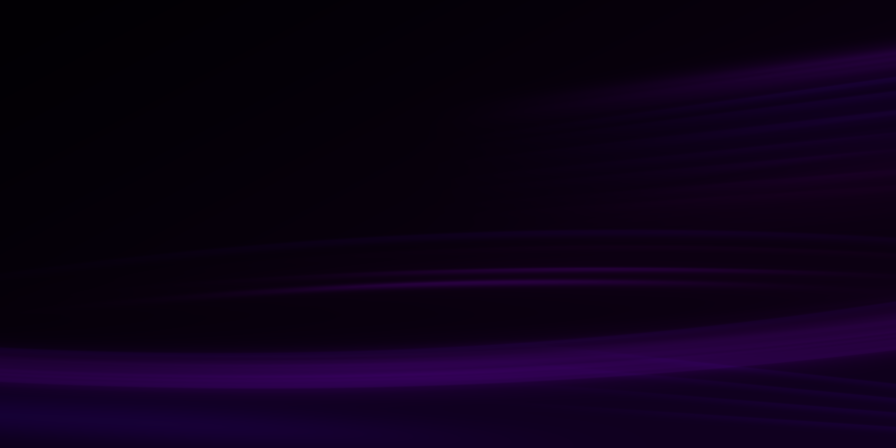
Write a WebGL 2 fragment shader that draws this background.

```glsl
#version 300 es
precision highp float;
// Dark violet silk: soft curved light bands and fine streaks over near-black.

uniform vec2 u_resolution;
out vec4 outColor;

const vec3 VIOLET = vec3(0.155, 0.004, 0.255);
const vec3 INDIGO = vec3(0.075, 0.004, 0.205);
const vec3 PLUM = vec3(0.055, 0.0, 0.065);

float hash(vec2 p) {
  return fract(sin(dot(p, vec2(127.1, 311.7))) * 43758.5453);
}

float noise(vec2 p) {
  vec2 cell = floor(p);
  vec2 f = fract(p);
  f = f * f * (3.0 - 2.0 * f);
  float low = mix(hash(cell), hash(cell + vec2(1.0, 0.0)), f.x);
  float high = mix(hash(cell + vec2(0.0, 1.0)), hash(cell + 1.0), f.x);
  return mix(low, high, f.y);
}

// Fine fibres running along a curve; d is the distance across it.
float fibres(float x, float d, float density) {
  float coarse = noise(vec2(x * 2.0, d * density));
  float fine = noise(vec2(x * 3.0 + 7.0, d * density * 2.7));
  return 0.65 * coarse + 0.35 * fine;
}

float glow(float d, float width) {
  return exp(-d * d / (width * width));
}

// A thin line with a crisp upper side and a softer lower side.
float streak(float d, float upper, float lower) {
  return glow(d, d > 0.0 ? upper : lower);
}

float arc(float x, float center, float peak, float bend) {
  return peak - bend * (x - center) * (x - center);
}

vec3 backdrop(vec2 uv) {
  float light = smoothstep(-0.1, 1.1, uv.x * 0.65 + (1.0 - uv.y) * 0.6);
  vec3 color = mix(vec3(0.006, 0.0, 0.014), vec3(0.044, 0.0, 0.068), light);
  return color + vec3(0.018, 0.0, 0.055) * (1.0 - smoothstep(0.08, 0.3, uv.y));
}

// Slanted rays fanning in from the right side.
vec3 upperRays(vec2 uv) {
  float rise = 0.27 * (uv.x - 1.0);
  float fade = smoothstep(0.45, 1.0, uv.x);
  float d = uv.y - 0.875 - rise;
  vec3 color = VIOLET * 0.6 * fade * streak(d, 0.025, 0.035);
  color += INDIGO * 0.28 * fade * glow(uv.y - 0.75 - rise, 0.1);
  color += PLUM * 0.5 * fade * glow(uv.y - 0.6 - rise, 0.07);
  for (int i = 0; i < 7; i++) {
    float k = float(i);
    float level = 0.825 - 0.042 * k + 0.015 * hash(vec2(k, 3.0));
    float slope = 0.28 - 0.025 * k;
    float line = streak(uv.y - level - slope * (uv.x - 1.0), 0.004, 0.014);
    color += mix(INDIGO, PLUM, k / 6.0) * 0.32 * line * fade;
  }
  return color * (0.7 + 0.6 * fibres(uv.x, d, 55.0));
}

// Shallow arches crossing the middle.
vec3 middleArcs(vec2 uv) {
  float x = uv.x;
  float low = uv.y - arc(x, 0.64, 0.371, 0.18);
  float mid = uv.y - arc(x, 0.68, 0.4, 0.15);
  float high = uv.y - arc(x, 0.7, 0.484, 0.2);
  vec3 color = VIOLET * 0.65 * glow(x - 0.54, 0.25) * streak(low, 0.006, 0.009);
  color += VIOLET * 0.5 * glow(x - 0.64, 0.25) * streak(mid, 0.004, 0.008);
  color += INDIGO * 0.34 * glow(x - 0.65, 0.5) * streak(high, 0.004, 0.012);
  color += PLUM * 0.35 * glow(x - 0.8, 0.35) * streak(high + 0.035, 0.004, 0.01);
  color += PLUM * 0.3 * glow(x - 0.6, 0.4) * glow(low - 0.015, 0.045);
  return color * (0.8 + 0.4 * fibres(x, high, 80.0));
}

// The broad ribbon, with its rim lines and the dimmer folds below.
vec3 lowerRibbon(vec2 uv) {
  float x = uv.x;
  float d = uv.y - (0.184 - 0.1 * x + 0.171 * x * x);
  float fibre = fibres(x, d, 75.0);
  float body = streak(d, mix(0.033, 0.06, x * x), 0.045);
  float strength = 0.68 + 0.25 * glow(x - 0.45, 0.3);
  vec3 color = VIOLET * strength * body * (0.72 + 0.5 * fibre);
  color += VIOLET * 0.2 * streak(d + 0.034, 0.012, 0.003);
  color += INDIGO * 0.25 * streak(d - mix(0.038, 0.07, x * x), 0.003, 0.01);

  float fold = uv.y - 0.072 + 0.1 * x;
  color += INDIGO * 0.5 * glow(fold, 0.045) * (1.0 - smoothstep(0.15, 0.75, x));
  for (int i = 0; i < 4; i++) {
    float k = float(i);
    float level = 0.185 - 0.038 * k;
    float line = streak(uv.y - level + (0.22 - 0.03 * k) * (x - 0.8), 0.003, 0.01);
    color += INDIGO * 0.3 * line * smoothstep(0.5, 0.95, x);
  }
  return color;
}

void main() {
  vec2 uv = gl_FragCoord.xy / u_resolution;
  vec3 color = backdrop(uv) + upperRays(uv) + middleArcs(uv) + lowerRibbon(uv);
  outColor = vec4(color, 1.0);
}
```
